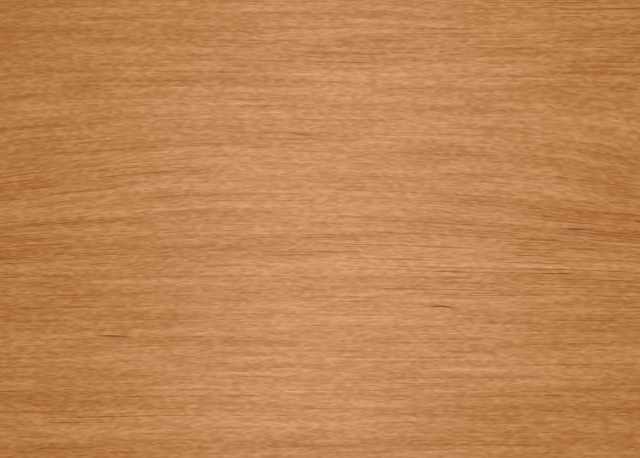
Write a WebGL 1 fragment shader that draws this texture.

```glsl
precision highp float;
// Warm, finely grained wood veneer with horizontal fibres and a soft central glow.

#define EDGE_WOOD vec3(0.668, 0.432, 0.222)
#define CENTER_WOOD vec3(0.812, 0.580, 0.404)
#define FIBRE_TINT vec3(0.138, 0.152, 0.158)
#define FLECK_COLOR vec3(0.42, 0.22, 0.14)
#define BAND_CONTRAST 0.26
#define STREAK_CONTRAST 0.28
#define FIBRE_CONTRAST 0.42
#define GRAIN_CONTRAST 0.60
#define PORE_DEPTH 0.58
#define ARCH_BEND 0.11
#define FLECK_COUNT 6

uniform vec2 u_resolution;

float hash(vec2 p) {
  vec3 q = fract(p.xyx * 0.1031);
  q += dot(q, q.yzx + 33.33);
  return fract((q.x + q.y) * q.z);
}

// Smooth random values along one row, shifted by the row's own amount
float rowNoise(float x, float row) {
  x += 17.0 * hash(vec2(row, 3.7));
  float f = fract(x);
  f = f * f * (3.0 - 2.0 * f);
  return mix(hash(vec2(floor(x), row)), hash(vec2(floor(x) + 1.0, row)), f);
}

// Fibrous noise centred on zero
float fibres(vec2 p) {
  float row = floor(p.y);
  float f = fract(p.y);
  f = f * f * (3.0 - 2.0 * f);
  return mix(rowNoise(p.x, row), rowNoise(p.x, row + 1.0), f) - 0.5;
}

// Bends the straight fibres into a shallow arch with slow waves
vec2 bendFibres(vec2 p, float middle) {
  float zone = (p.y - 0.6) / 0.17;
  float dx = p.x - middle;
  p.y += ARCH_BEND * dx * dx * exp(-zone * zone);
  p.y += 0.016 * fibres(p * vec2(2.0, 4.0) + 7.0);
  p.y += 0.003 * fibres(p * vec2(6.0, 14.0) + 31.0);
  return p;
}

// Thin separate lines along the fibres, at random heights in their rows
float dashes(vec2 p, vec2 scale, float threshold, float thickness) {
  p *= scale;
  float row = floor(p.y);
  float along = smoothstep(threshold, threshold + 0.16, rowNoise(p.x, row + 400.0));
  float offset = abs(fract(p.y) - mix(0.3, 0.7, hash(vec2(row, scale.y))));
  float halfWidth = thickness * scale.y;
  float blur = 0.5 * scale.y / u_resolution.y;
  return along * (1.0 - smoothstep(halfWidth - blur, halfWidth + blur, offset));
}

// Coverage of a thin lens that tapers to both ends
float lens(vec2 d, vec2 halfSize, float blur) {
  float taper = max(0.0, 1.0 - d.x * d.x / (halfSize.x * halfSize.x));
  float width = halfSize.y * taper;
  return taper * (1.0 - smoothstep(width - blur, width + blur, abs(d.y)));
}

void main() {
  vec2 p = gl_FragCoord.xy / u_resolution.y;
  float aspect = u_resolution.x / u_resolution.y;
  vec2 w = bendFibres(p, 0.47 * aspect);

  // Glow, stronger across than along the height
  vec2 q = p / vec2(aspect, 1.0) - vec2(0.53, 0.5);
  float glow = exp(-5.5 * q.x * q.x - 1.4 * q.y * q.y);
  vec3 color = mix(EDGE_WOOD, CENTER_WOOD, 0.86 * glow + 0.03);

  // Fibres from broad bands to fine grain
  float tone = BAND_CONTRAST * fibres(w * vec2(1.2, 16.0) + 3.0);
  tone += STREAK_CONTRAST * fibres(w * vec2(2.5, 52.0) + 11.0);
  tone += FIBRE_CONTRAST * fibres(w * vec2(7.0, 140.0) + 23.0);
  tone += GRAIN_CONTRAST * fibres(w * vec2(85.0, 290.0) + 47.0);

  // Crisp dark pore lines, densest across the middle, with pale ones between
  float belt = (w.y - 0.47) / 0.2;
  float density = 0.45 + 0.35 * exp(-belt * belt) + 0.6 * fibres(w * vec2(2.0, 9.0) + 61.0);
  float pores = dashes(w, vec2(5.5, 72.0), 0.58, 0.0014);
  pores += 0.7 * dashes(w, vec2(16.0, 118.0), 0.62, 0.0013);
  tone -= PORE_DEPTH * max(density, 0.1) * pores;
  tone += 0.20 * dashes(w + 0.37, vec2(9.0, 97.0), 0.62, 0.0014);
  color += FIBRE_TINT * (tone + 0.05);

  // Rare dark flecks, mostly towards the sides
  float blur = 0.002;
  for (int i = 0; i < FLECK_COUNT; i++) {
    float id = float(i) + 1.0;
    float side = 2.0 * hash(vec2(id, 5.3)) - 1.0;
    float x = 0.5 + 0.5 * sign(side) * sqrt(abs(side));
    vec2 d = p - vec2(x * aspect, hash(vec2(id, 19.7)));
    float size = hash(vec2(id, 41.1));
    d.y += 0.05 * d.x + 0.003 * fibres(p * vec2(40.0, 9.0) + id);
    float fleck = lens(d, vec2(0.02 + 0.03 * size, 0.0008 + 0.001 * size), blur);
    color = mix(color, FLECK_COLOR, fleck * (0.25 + 0.5 * size));
  }

  gl_FragColor = vec4(clamp(color, 0.0, 1.0), 1.0);
}
```
